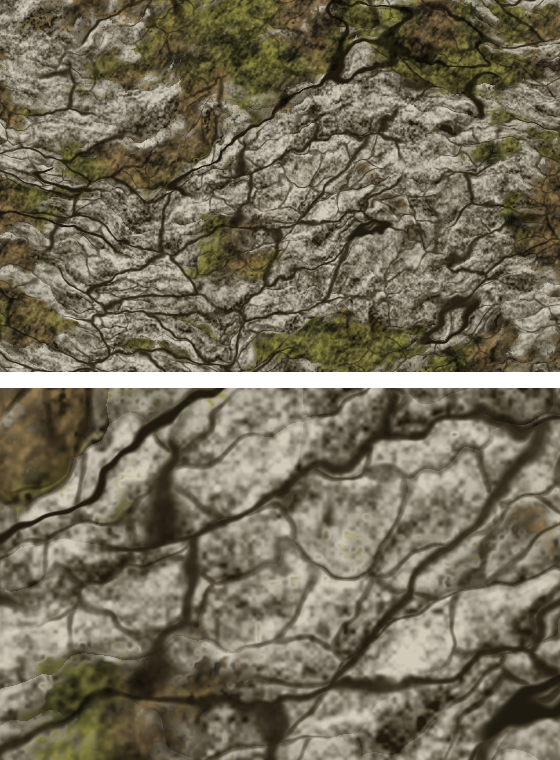
Top, the full canvas; bottom, a detail of the centre.
A WebGL 2 fragment shader for this texture:

```glsl
#version 300 es
precision highp float;
// Weathered limestone face: tilted slabs split by dark cracks and ledges, with
// moss and dry grass in the hollows. Bent strata coordinates feed cellular
// blocks, embossed fractal relief and fine grain; the tone picks a stone colour.
uniform vec2 u_resolution;
out vec4 outColor;

// Stone colours from deep shadow to sunlit, and the tone at which each appears
const vec3 STONE[5] = vec3[5](vec3(.12, .10, .06), vec3(.27, .24, .17),
  vec3(.42, .39, .33), vec3(.54, .52, .45), vec3(.69, .67, .61));
const float TONES[5] = float[5](.12, .27, .42, .54, .69);
const vec3 MOSS = vec3(.37, .36, .16);
const vec3 DRY_GRASS = vec3(.38, .31, .19);

const vec2 SLAB_SCALE = vec2(4.5, 9.0);
const vec2 CHIP_SCALE = vec2(13.0, 23.0);
const vec2 RELIEF_SCALE = vec2(14.0, 24.0);
const vec2 MOSS_SCALE = vec2(3.2, 7.5);
const vec2 LIGHT_STEP = vec2(-.003, .007);
const float BASE_TONE = .525;
const float RELIEF_GAIN = 1.5;
const float GRAIN_GAIN = .40;
const float MOSS_LEVEL = .555;

float hash(vec2 cell) {
  uvec2 k = uvec2(ivec2(cell)) * uvec2(1597334673u, 3812015801u);
  uint n = (k.x ^ k.y) * 1597334673u;
  n = (n ^ (n >> 15)) * 2246822519u;
  n ^= n >> 13;
  return float(n >> 8) / 16777216.0;
}

float noise(vec2 p) {
  vec2 i = floor(p), f = fract(p);
  f = f * f * (3.0 - 2.0 * f);
  return mix(mix(hash(i), hash(i + vec2(1, 0)), f.x),
             mix(hash(i + vec2(0, 1)), hash(i + vec2(1, 1)), f.x), f.y);
}

float fbm(vec2 p, int octaves) {
  float sum = 0.0, weight = .5, total = 0.0;
  for (int i = 0; i < octaves; i++) {
    sum += weight * noise(p);
    total += weight;
    weight *= .5;
    p = mat2(.96, .28, -.28, .96) * p * 2.03 + 19.7;
  }
  return sum / total;
}

// Cellular blocks: x = gap to the next block, y = block id, z = height inside it
vec3 blocks(vec2 p) {
  vec2 home = floor(p);
  float nearest = 9.0, second = 9.0, id = 0.0, height = 0.0;
  for (int j = -1; j <= 1; j++)
    for (int i = -1; i <= 1; i++) {
      vec2 cell = home + vec2(i, j);
      vec2 offset = p - cell - vec2(hash(cell), hash(cell + 71.0));
      float d = length(offset);
      if (d < nearest) {
        second = nearest;
        nearest = d;
        id = hash(cell + 137.0);
        height = offset.y;
      } else second = min(second, d);
    }
  return vec3(second - nearest, id, height);
}

// Bends the strata: falling at the left and upper right, rising between
vec2 strata(vec2 p) {
  vec2 q = p + vec2(0, .10 * sin(3.2 * p.x + 2.5 * p.y - .7));
  q += .11 * (vec2(fbm(p * 5.0, 3), fbm(p * 5.0 + 31.0, 3)) - .5);
  return q + .022 * (vec2(fbm(p * 32.0 + 7.0, 2), fbm(p * 32.0 + 53.0, 2)) - .5);
}

vec3 stoneColor(float tone) {
  vec3 color = STONE[0];
  for (int i = 1; i < 5; i++)
    color = mix(color, STONE[i], clamp((tone - TONES[i - 1]) / (TONES[i] - TONES[i - 1]), 0.0, 1.0));
  return color * (1.0 + .9 * clamp(tone - TONES[4], 0.0, .2));
}

void main() {
  vec2 p = gl_FragCoord.xy / u_resolution.y;
  vec2 q = strata(p);
  vec3 slab = blocks(q * SLAB_SCALE + 40.0);
  vec3 chip = blocks(q * CHIP_SCALE + 90.0);
  float grain = .65 * noise(p * 165.0) + .35 * noise(p * 270.0 + 11.0) - .5;

  // Lit stone: block tones, embossed relief, pitting and grain
  float relief = fbm(q * RELIEF_SCALE, 4) - fbm((q + LIGHT_STEP) * RELIEF_SCALE, 4);
  float tone = BASE_TONE + .10 * (slab.y - .5) + .10 * slab.z + .12 * (chip.y - .5) + .11 * chip.z;
  tone += RELIEF_GAIN * relief + .5 * (fbm(q * vec2(28, 40) + 5.0, 3) - .5);
  tone += GRAIN_GAIN * grain * (.7 + .8 * noise(p * 9.0)) + .05 * (p.y - .5);

  // Patchy cracks between blocks, and long overhanging ledges
  float slabCrack = (1.0 - smoothstep(.01, .09, slab.x)) * smoothstep(.38, .62, noise(q * 7.0 + 3.0));
  float chipCrack = (1.0 - smoothstep(.02, .15, chip.x)) * smoothstep(.40, .70, noise(q * 13.0 + 23.0));
  float ledgeLine = abs(fbm(q * vec2(1.7, 5.0) + 12.0, 3) - .5);
  float ledge = (1.0 - smoothstep(.004, .017, ledgeLine)) * smoothstep(.48, .60, noise(q * vec2(4, 6) + 61.0));
  float shadow = max(max(.85 * slabCrack, .55 * chipCrack), ledge);

  // Vegetation in bands along the strata, ragged at the edges
  float cover = fbm(q * MOSS_SCALE + 77.0, 5) - .04 * slab.z - .03 * chip.z + .13 * grain;
  cover += .10 * (noise(p * 38.0 + 9.0) - .5);
  float moss = smoothstep(MOSS_LEVEL - .035, MOSS_LEVEL + .05, cover);
  float blades = noise(mat2(.8, .6, -.6, .8) * p * vec2(150, 75));
  float clumps = fbm(p * vec2(22, 34) + 15.0, 3);
  vec3 plant = mix(DRY_GRASS, MOSS, smoothstep(.35, .62, fbm(p * 6.0 + 29.0, 3)));
  plant *= clamp(.82 + .65 * (blades - .5) + 1.6 * (clumps - .5) + .6 * grain, .25, 1.45);

  vec3 color = stoneColor(mix(tone, .12, shadow));
  color = mix(color, plant * (1.0 - .65 * shadow), .9 * moss);
  outColor = vec4(clamp(color, 0.0, 1.0), 1.0);
}
```
